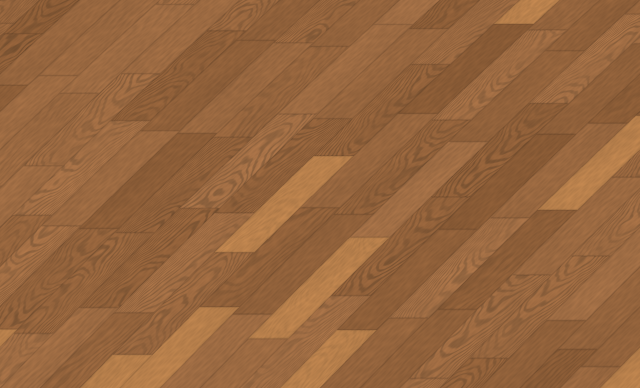
Give the GLSL for this texture, as a Shadertoy shader.

```glsl
#define STRIPS 16.0        // strips across the canvas width
#define PLANK_RISE 0.168   // plank height in canvas widths
#define ASPECT 5.0         // plank length over plank width
#define RINGS 6.0          // growth rings per strip
#define RING_DEPTH 0.15
#define PORE_DEPTH 0.05
#define SEAM 0.022         // seam width in strips
#define LIGHT_SHARE 0.10
#define SAMPLES 3

const float TAU = 6.2831853;
const vec3 DARK_OAK = vec3(0.53, 0.35, 0.205);
const vec3 WARM_OAK = vec3(0.645, 0.442, 0.278);
const vec3 PALE_OAK = vec3(0.72, 0.50, 0.295);
const vec3 RING_TINT = vec3(1.0, 0.92, 0.78);

float hash(vec2 p) {
    return fract(sin(dot(p, vec2(127.1, 311.7))) * 4375.85);
}

float layeredSines(vec2 p) {
    float sum = 0.0, gain = 0.5;
    for (int i = 0; i < 4; i++) {
        sum += gain * sin(p.x + 1.6 * sin(p.y)) * cos(0.8 * p.y);
        p = mat2(1.5, 1.1, -1.1, 1.5) * p + 1.3;
        gain *= 0.5;
    }
    return sum;
}

// Distance to the nearest scattered point
float cellular(vec2 p) {
    vec2 cell = floor(p);
    float nearest = 1.0;
    for (int y = -1; y <= 1; y++)
    for (int x = -1; x <= 1; x++) {
        vec2 id = cell + vec2(x, y);
        vec2 point = id + vec2(hash(id), hash(id + 17.3));
        nearest = min(nearest, length(p - point));
    }
    return nearest;
}

// Growth rings: straight lines in plain planks, nested arches in figured ones
float growthRings(vec2 grain, vec2 id) {
    float figure = smoothstep(0.35, 0.75, hash(id + 5.1));
    float offset = grain.x - 0.9 * (hash(id + 9.7) - 0.5);
    float direction = hash(id + 2.9) < 0.5 ? -1.0 : 1.0;
    vec2 seed = 40.0 * vec2(hash(id + 3.3), hash(id + 7.7));
    float wobble = layeredSines(grain * vec2(2.4, 1.1) + seed);
    float arch = 2.0 * offset * offset + 0.24 * direction * grain.y;
    float phase = mix(grain.x, arch, figure) + wobble * mix(0.12, 0.32, figure);
    float ring = smoothstep(-0.3, 1.0, sin(TAU * RINGS * phase));
    float patches = 0.65 + 0.6 * layeredSines(grain * vec2(1.5, 0.9) + seed.yx);
    return (ring - 0.35) * clamp(patches, 0.1, 1.1) * mix(0.25, 1.0, figure);
}

vec3 floorColor(vec2 p) {
    // Slanted strips, cut level and slightly shorter toward the top
    float across = (p.x - p.y * (0.97 + 0.1 * p.y)) * STRIPS;
    float strip = floor(across);
    float along = p.y * (1.0 + 0.2 * p.y) / PLANK_RISE + hash(vec2(strip, 4.0));
    vec2 id = vec2(strip, floor(along));
    vec2 local = vec2(across, along) - id;
    vec2 grain = (local - 0.5) * vec2(1.0, ASPECT);

    // Plank tone
    float tone = hash(id + 1.7);
    float pale = step(1.0 - LIGHT_SHARE, tone);
    vec3 wood = mix(mix(DARK_OAK, WARM_OAK, tone), PALE_OAK, pale);
    wood *= 1.0 + 0.04 * layeredSines(grain * vec2(3.0, 0.7) + 30.0 * tone);

    // Rings and pores
    float rings = growthRings(grain, id) * mix(1.0, 0.25, pale);
    wood *= 1.0 - RING_DEPTH * rings * (2.0 - RING_TINT.zyx * 0.9);
    float pores = cellular(grain * vec2(13.0, 2.6) + id * 23.0);
    wood *= 1.0 + PORE_DEPTH * (pores - 0.45) * 2.0;

    // Fine seams between planks
    vec2 edge = min(local, 1.0 - local) * vec2(1.0, ASPECT * 0.6);
    float seam = 1.0 - smoothstep(0.0, 2.0 * SEAM, min(edge.x, edge.y));
    return wood * (1.0 - 0.12 * seam);
}

void mainImage(out vec4 fragColor, in vec2 fragCoord) {
    vec3 sum = vec3(0.0);
    for (int y = 0; y < SAMPLES; y++)
    for (int x = 0; x < SAMPLES; x++) {
        vec2 shift = (vec2(x, y) + 0.5) / float(SAMPLES) - 0.5;
        sum += floorColor((fragCoord + shift) / iResolution.x);
    }
    fragColor = vec4(sum / float(SAMPLES * SAMPLES), 1.0);
}
```
